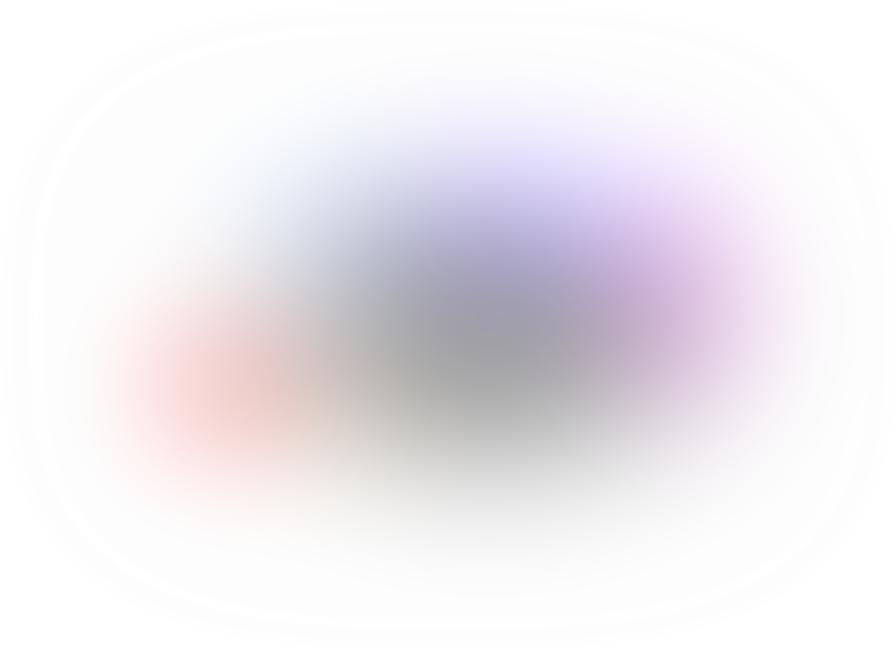
This background is drawn by a Shadertoy shader. Its source:

```glsl
// Glow centres and spreads, in fractions of the canvas
const vec2 SHADE_POS  = vec2(0.547, 0.509), SHADE_SIZE  = vec2(0.161, 0.165);
const vec2 CORAL_POS  = vec2(0.247, 0.412), CORAL_SIZE  = vec2(0.081, 0.105);
const vec2 PINK_POS   = vec2(0.762, 0.553), PINK_SIZE   = vec2(0.076, 0.132);
const vec2 VIOLET_POS = vec2(0.599, 0.675), VIOLET_SIZE = vec2(0.111, 0.114);
const vec2 SKY_POS    = vec2(0.378, 0.675), SKY_SIZE    = vec2(0.091, 0.105);
const vec2 SAND_POS   = vec2(0.390, 0.360), SAND_SIZE   = vec2(0.078, 0.088);

// Light taken away by each glow; negative values give light back
const vec3 SHADE_ABSORB  = vec3(0.37);
const vec3 CORAL_ABSORB  = vec3(0.00, 0.125, 0.13);
const vec3 PINK_ABSORB   = vec3(0.00, 0.10, 0.00);
const vec3 VIOLET_ABSORB = vec3(0.00, 0.025, -0.115);
const vec3 SKY_ABSORB    = vec3(0.035, 0.015, -0.02);
const vec3 SAND_ABSORB   = vec3(0.00, 0.01, 0.03);
const float FALLOFF = 1.15;

// Faint veil around the glows
const vec2 VEIL_POS = vec2(0.501, 0.509);
const vec2 VEIL_SIZE = vec2(0.495, 0.482);
const float VEIL_ABSORB = 0.008;
const float VEIL_ROUNDNESS = 3.0;
const float RING_RADIUS = 0.93;
const float RING_WIDTH = 0.025;

float glow(vec2 p, vec2 center, vec2 size) {
    vec2 d = (p - center) / size;
    return exp(-pow(0.5 * dot(d, d), FALLOFF));
}

// Rounded veil with a thin clear ring just inside its edge
float veil(vec2 p) {
    vec2 d = pow(abs(p - VEIL_POS) / VEIL_SIZE, vec2(VEIL_ROUNDNESS));
    float radius = pow(d.x + d.y, 1.0 / VEIL_ROUNDNESS);
    float body = 1.0 - smoothstep(0.96, 1.03, radius);
    float ring = 1.0 - smoothstep(0.0, RING_WIDTH, abs(radius - RING_RADIUS));
    return body * (1.0 - ring);
}

void mainImage(out vec4 fragColor, in vec2 fragCoord) {
    vec2 uv = fragCoord / iResolution.xy;

    // Broad grey core, then the coloured glows around it
    vec3 absorbed = SHADE_ABSORB * glow(uv, SHADE_POS, SHADE_SIZE);
    absorbed += CORAL_ABSORB  * glow(uv, CORAL_POS, CORAL_SIZE);
    absorbed += PINK_ABSORB   * glow(uv, PINK_POS, PINK_SIZE);
    absorbed += VIOLET_ABSORB * glow(uv, VIOLET_POS, VIOLET_SIZE);
    absorbed += SKY_ABSORB    * glow(uv, SKY_POS, SKY_SIZE);
    absorbed += SAND_ABSORB   * glow(uv, SAND_POS, SAND_SIZE);

    // The veil shows only where the glows have faded
    absorbed = max(absorbed, vec3(VEIL_ABSORB * veil(uv)));
    fragColor = vec4(clamp(1.0 - absorbed, 0.0, 1.0), 1.0);
}
```
